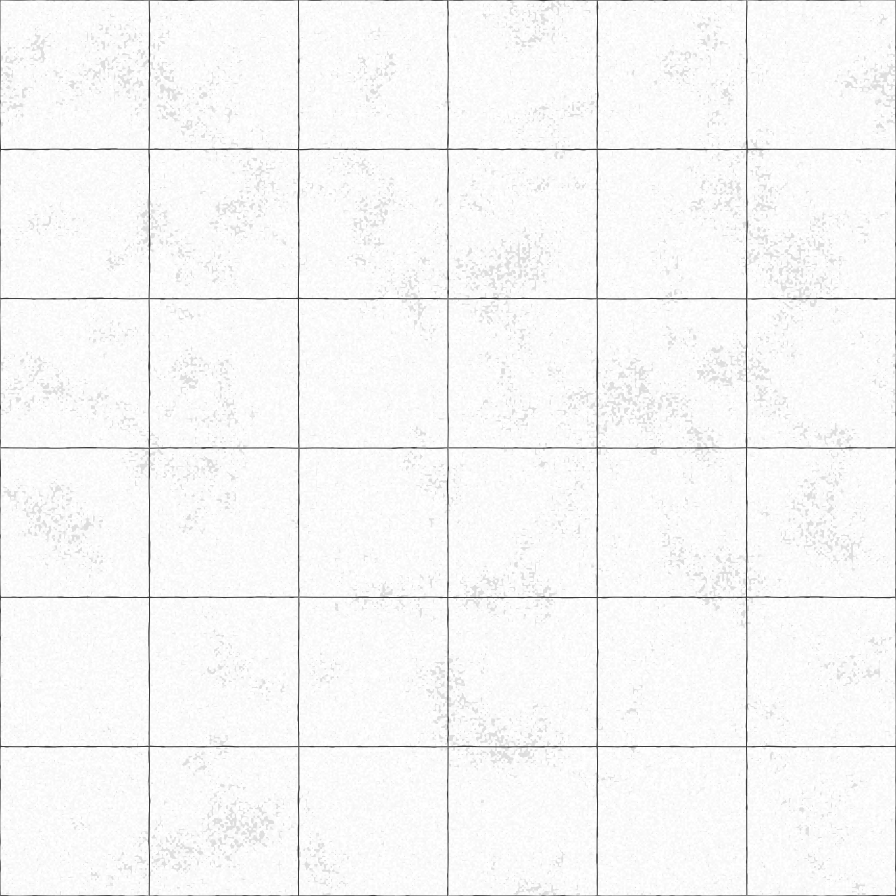
A WebGL 1 fragment shader for this texture:

```glsl
precision highp float;
// White square tiles with thin dark, slightly chipped joints and faint speckled grey stains.

uniform vec2 u_resolution;

const float TILES = 6.0;             // repeats across and down
const float JOINT_HALF = 0.00056;    // half width of a joint
const float JOINT_WOBBLE = 0.0005;   // sideways drift of a joint
const float JOINT_CHIP = 0.0013;     // extra width where an edge is chipped
const float WOBBLE_FREQ = 48.0;
const float CHIP_FREQ = 132.0;
const float STAIN_FREQ = 12.0;
const float STAIN_ROUGHNESS = 0.75;  // gain from one noise octave to the next
const float STAIN_DENSITY = 0.42;    // how far a patch lowers the fleck threshold
const float FLECK_FREQ = 430.0;
const float FLECK_THRESHOLD = 0.83;
const float FLECK_SOFTNESS = 0.3;
const float FLECK_OPACITY = 0.6;
const float GRAIN_FREQ = 512.0;
const float GRAIN_AMOUNT = 0.045;
const vec3 TILE_COLOR = vec3(0.985);
const vec3 FLECK_COLOR = vec3(0.8);
const vec3 JOINT_COLOR = vec3(0.23);

float hash(vec2 p) {
  vec3 q = fract(vec3(p.xyx) * 0.1031);
  q += dot(q, q.yzx + 33.33);
  return fract((q.x + q.y) * q.z);
}

// Value noise that wraps after a whole number of cells.
float noise(vec2 p, vec2 period, float seed) {
  vec2 cell = floor(p);
  vec2 f = p - cell;
  f = f * f * (3.0 - 2.0 * f);
  vec2 a = mod(cell, period) + seed * 17.37;
  vec2 b = mod(cell + 1.0, period) + seed * 17.37;
  return mix(mix(hash(a), hash(vec2(b.x, a.y)), f.x),
             mix(hash(vec2(a.x, b.y)), hash(b), f.x), f.y);
}

float tileNoise(vec2 uv, float freq, float seed) {
  return noise(uv * freq, vec2(freq), seed);
}

float fbm(vec2 uv, float freq, float seed) {
  float sum = 0.0;
  float total = 0.0;
  float amp = 1.0;
  for (int i = 0; i < 5; i++) {
    sum += amp * tileNoise(uv, freq, seed + float(i));
    total += amp;
    freq *= 2.0;
    amp *= STAIN_ROUGHNESS;
  }
  return sum / total;
}

// Noise along one joint, separate for each joint.
float jointNoise(float along, float index, float freq, float seed) {
  return noise(vec2(along * freq, index), vec2(freq, TILES), seed);
}

// Box-filtered coverage of the joints that lie across one axis.
float joint(float across, float along, float pixel, float seed) {
  float nearest = floor(across * TILES + 0.5);
  float index = mod(nearest, TILES);
  float wobble = jointNoise(along, index, WOBBLE_FREQ, seed) - 0.5;
  float d = across - nearest / TILES + JOINT_WOBBLE * wobble;
  float chipA = max(jointNoise(along, index, CHIP_FREQ, seed + 1.0) - 0.65, 0.0);
  float chipB = max(jointNoise(along, index, CHIP_FREQ, seed + 2.0) - 0.65, 0.0);
  float low = -JOINT_HALF - JOINT_CHIP * chipA;
  float high = JOINT_HALF + JOINT_CHIP * chipB;
  float overlap = min(d + 0.5 * pixel, high) - max(d - 0.5 * pixel, low);
  return clamp(overlap / pixel, 0.0, 1.0);
}

void main() {
  vec2 uv = gl_FragCoord.xy / u_resolution;
  vec2 pixel = 1.0 / u_resolution;

  // Fine plaster grain
  float grain = tileNoise(uv, GRAIN_FREQ, 3.0) - 0.5;
  vec3 color = TILE_COLOR + GRAIN_AMOUNT * grain;

  // Stains: ragged patches of tiny flecks, with strays everywhere
  float patchMask = smoothstep(0.5, 0.74, fbm(uv, STAIN_FREQ, 11.0));
  float speckle = tileNoise(uv, FLECK_FREQ, 23.0);
  float excess = speckle + STAIN_DENSITY * patchMask - FLECK_THRESHOLD;
  color = mix(color, FLECK_COLOR, FLECK_OPACITY * smoothstep(0.0, FLECK_SOFTNESS, excess));

  // Joints
  float upright = joint(uv.x, uv.y, pixel.x, 31.0);
  float level = joint(uv.y, uv.x, pixel.y, 41.0);
  color = mix(color, JOINT_COLOR, max(upright, level));

  gl_FragColor = vec4(clamp(color, 0.0, 1.0), 1.0);
}
```
